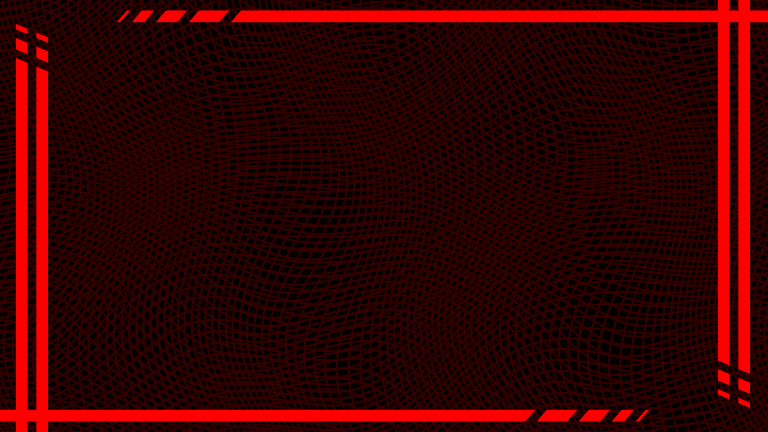
A WebGL 2 fragment shader for this background:

```glsl
#version 300 es
precision highp float;
// Dark red warped mesh of crossing threads inside a bright red dashed frame.

uniform vec2 u_resolution;
out vec4 outColor;

// All lengths are in canvas units: the canvas is 432 units high.
const float CANVAS_HEIGHT = 432.0;
const vec2 FRAME_TURN = vec2(766.0, 432.0);   // twice the centre of the half-turn
const vec3 FRAME_RED = vec3(1.0, 0.0, 0.0);
const vec3 THREAD_RED = vec3(0.2, 0.0, 0.0);
const vec3 BACK_RED = vec3(0.012, 0.0, 0.0);
const float THREAD_SPACING = 8.0;
const float THREAD_WIDTH = 2.1;
const vec3 THREAD_ANGLES = vec3(0.05, 1.3, 1.88);
const float WARP_SIZE = 24.0;
const float WARP_FREQ = 0.018;
const float BAR_WIDTH = 11.7;
const float TOP_SLANT = 0.85;
const float SIDE_SLANT = 0.42;
const vec3 TOP_DASHES = vec3(117.0, 10.5, 4.5);  // start, step, growth
const vec3 SIDE_DASHES = vec3(24.0, 11.0, 3.0);

// Antialiased coverage of a signed distance.
float cover(float dist, float pixel) {
  return clamp(0.5 - dist / pixel, 0.0, 1.0);
}

float bar(float v, float middle, float pixel) {
  return cover(abs(v - middle) - 0.5 * BAR_WIDTH, pixel);
}

// Solid run along s, opened by slanted gaps between ever longer dashes.
float dashes(float s, vec3 rhythm, int gaps, float gapWidth, float pixel) {
  float mask = cover(rhythm.x - s, pixel);
  for (int i = 1; i <= gaps; i++) {
    float k = float(i);
    float start = rhythm.x + rhythm.y * k + rhythm.z * k * k;
    float gap = abs(s - start + 0.5 * gapWidth) - 0.5 * gapWidth;
    mask *= 1.0 - cover(gap, pixel);
  }
  return mask;
}

// Top bar and the pair of left bars.
float halfFrame(vec2 p, float pixel) {
  float alongTop = p.x - (p.y - 410.0) * TOP_SLANT;
  float top = bar(p.y, 415.7, pixel)
            * dashes(alongTop, TOP_DASHES, 4, 11.5, pixel * 1.3);
  float alongSide = CANVAS_HEIGHT - p.y - (p.x - 16.0) * SIDE_SLANT;
  float side = max(bar(p.x, 21.8, pixel), bar(p.x, 42.2, pixel))
             * dashes(alongSide, SIDE_DASHES, 2, 8.6, pixel * 1.1);
  return max(top, side);
}

// Layered sines bend each family of threads differently.
vec2 warp(vec2 p, float seed) {
  vec2 q = p + WARP_SIZE * sin(p.yx * WARP_FREQ + seed * vec2(2.1, 3.7));
  q += 0.5 * WARP_SIZE * sin((q + q.yx * vec2(0.6, -0.6)) * WARP_FREQ * 1.3
     + seed * vec2(4.3, 1.9));
  return q;
}

// Three families of threads with an even width along their length.
float mesh(vec2 p) {
  float gaps = 1.0;
  float halfWidth = 0.5 * THREAD_WIDTH * u_resolution.y / CANVAS_HEIGHT;
  for (int i = 0; i < 3; i++) {
    float angle = THREAD_ANGLES[i];
    vec2 across = vec2(cos(angle), sin(angle));
    float phase = dot(warp(p, float(i)), across) / THREAD_SPACING;
    float perPixel = max(length(vec2(dFdx(phase), dFdy(phase))), 0.0001);
    float dist = abs(fract(phase) - 0.5) / perPixel;
    gaps *= 1.0 - cover(dist - halfWidth, 1.0);
  }
  return 1.0 - gaps;
}

void main() {
  float pixel = CANVAS_HEIGHT / u_resolution.y;
  vec2 p = gl_FragCoord.xy * pixel;
  vec3 color = mix(BACK_RED, THREAD_RED, mesh(p));
  // The right and bottom bars are a half-turn of the left and top ones.
  float frame = max(halfFrame(p, pixel), halfFrame(FRAME_TURN - p, pixel));
  outColor = vec4(mix(color, FRAME_RED, frame), 1.0);
}
```
